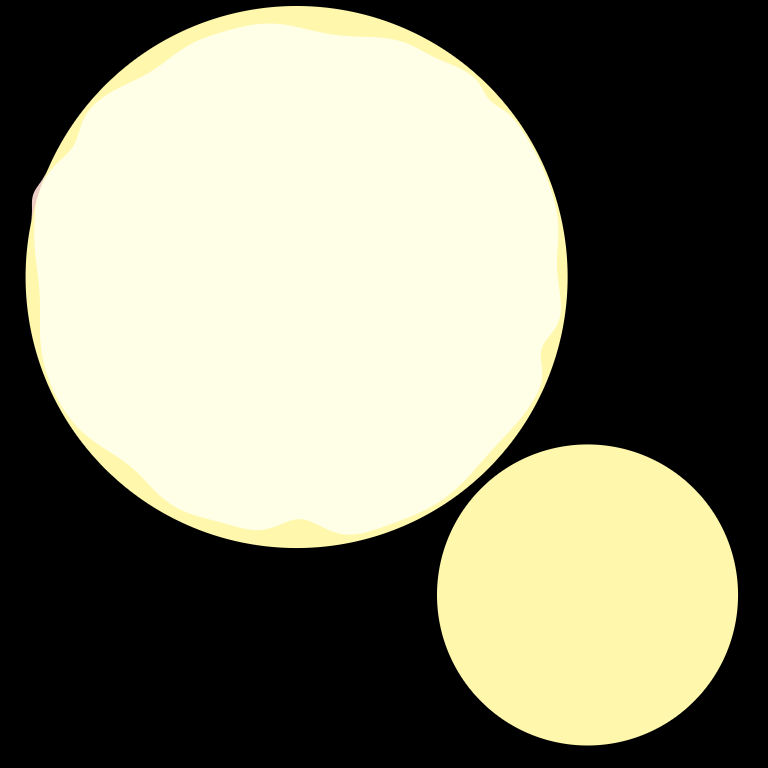
A WebGL 1 fragment shader for this background:

```glsl
precision highp float;
// Two flat discs on black: a large one with a pale, uneven core and a small plain one.
// The core is a circle whose edge is pushed inward by smooth dents set around it;
// each dent is a Gaussian of the polar angle.

uniform vec2 u_resolution;

const vec3 NIGHT  = vec3(0.0);
const vec3 CREAM  = vec3(1.0, 1.0, 0.91);
const vec3 BUTTER = vec3(1.0, 0.97, 0.67);
const vec3 BLUSH  = vec3(0.93, 0.81, 0.78);

const vec2  BIG_CENTER   = vec2(0.3862, 0.6393);
const float BIG_RADIUS   = 0.3529;
const vec2  SMALL_CENTER = vec2(0.765, 0.2253);
const float SMALL_RADIUS = 0.196;

const float RIM_WIDTH    = 2.6;    // thinnest rim, in thousandths of the canvas
const float BLUSH_HEIGHT = 6.5;    // bulge beyond the disc, same unit
const float MILLI        = 0.001;

// Smooth bump around the circle: position and width in degrees.
float dent(float angle, float center, float width, float height) {
  float offset = mod(angle - center + 180.0, 360.0) - 180.0;
  float t = offset / width;
  return height * exp(-t * t);
}

// Gap between the disc edge and its core, in canvas units.
float rimGap(float angle) {
  float gap = RIM_WIDTH;
  // Upper half, from the right and over the top
  gap += dent(angle,   2.0,  8.0, 11.0);
  gap += dent(angle,  42.5,  4.0,  9.0);
  gap += dent(angle,  58.0,  7.0,  9.0);
  gap += dent(angle,  81.5, 16.0, 31.0);
  gap += dent(angle, 107.0, 11.0, 13.0);
  gap += dent(angle, 125.0, 11.0, 21.5);
  gap += dent(angle, 149.5,  5.5, 13.0);
  gap += dent(angle, 162.0,  5.0, -4.0);
  // Lower half, from the left and under the bottom
  gap += dent(angle, 183.5, 11.5, 15.0);
  gap += dent(angle, 229.0, 11.5, 22.0);
  gap += dent(angle, 254.0, 12.0, 15.6);
  gap += dent(angle, 271.0,  7.5, 32.5);
  gap += dent(angle, 290.0, 11.0,  5.9);
  gap += dent(angle, 318.0, 12.0, 10.4);
  gap += dent(angle, 343.7,  5.0, 17.6);
  return max(gap, 0.0) * MILLI;
}

// Smooth coverage of a shape from its signed distance.
float cover(float dist, float pixel) {
  return clamp(0.5 - dist / pixel, 0.0, 1.0);
}

void main() {
  float pixel = 1.0 / min(u_resolution.x, u_resolution.y);
  vec2 p = gl_FragCoord.xy * pixel;

  // Polar view of the large disc
  vec2 q = p - BIG_CENTER;
  float angle = degrees(atan(q.y, q.x));
  float bigDist = length(q) - BIG_RADIUS;
  float bulge = dent(angle, 162.7, 3.2, BLUSH_HEIGHT) * MILLI;

  // Layers from back to front; the blush only shows where it bulges out
  vec3 color = NIGHT;
  float blushMask = smoothstep(0.0, 0.001, bulge);
  color = mix(color, BLUSH, cover(bigDist - bulge, pixel) * blushMask);
  color = mix(color, BUTTER, cover(bigDist, pixel));
  color = mix(color, CREAM, cover(bigDist + rimGap(angle), pixel));

  // Small disc
  float smallDist = length(p - SMALL_CENTER) - SMALL_RADIUS;
  color = mix(color, BUTTER, cover(smallDist, pixel));

  gl_FragColor = vec4(color, 1.0);
}
```
